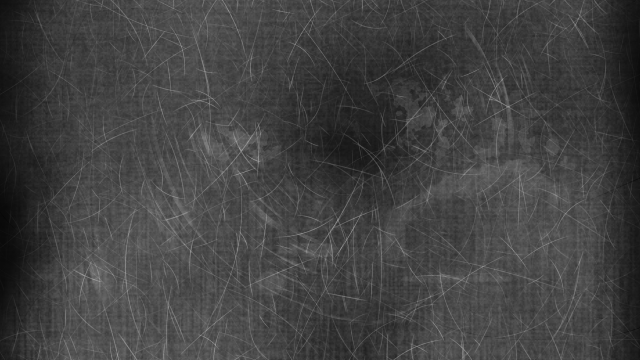
Give the GLSL for this texture, as a Shadertoy shader.

```glsl
// Dark worn metal plate: cloudy grey tone, brushed grain, pale smears and fine curved scratches
#define PLATE_TONE 0.285
#define EDGE_DARK 0.21
#define CENTRE_DARK 0.105
#define CLOUD_AMOUNT 0.14
#define BRUSH_AMOUNT 0.075
#define GRAIN_AMOUNT 0.05
#define SCRATCH_LIGHT 0.20
#define SCRATCH_WIDTH 0.0011
#define SWEEP_LIGHT 0.17
#define SMEAR_LIGHT 0.075
#define FLECK_LIGHT 0.10

vec4 hash4(vec2 p) {
    vec4 q = fract(p.xyxy * vec4(0.1031, 0.1030, 0.0973, 0.1099));
    q += dot(q, q.wzxy + 33.33);
    return fract((q.xxyz + q.yzzw) * q.zywx);
}

float noise(vec2 p) {
    vec2 i = floor(p), f = fract(p);
    f = f * f * (3.0 - 2.0 * f);
    vec2 e = vec2(0.0, 1.0);
    return mix(mix(hash4(i).x, hash4(i + e.yx).x, f.x),
               mix(hash4(i + e.xy).x, hash4(i + e.yy).x, f.x), f.y);
}

float fbm(vec2 p) {
    float sum = 0.0, gain = 0.53;
    for (int i = 0; i < 4; i++) {
        sum += gain * noise(p);
        p = mat2(1.6, 1.2, -1.2, 1.6) * p + 7.3;
        gain *= 0.5;
    }
    return sum;
}

// Soft elliptical spot, 1 at its centre
float spot(vec2 p, vec2 centre, vec2 size) {
    vec2 d = (p - centre) / size;
    return exp(-dot(d, d));
}

// One layer of tapered, bent hairlines, one candidate per cell
float scratches(vec2 p, float cells, float angle, float spread, float seed, float px) {
    vec2 q = p * cells + seed * 17.3, home = floor(q);
    float light = 0.0;
    for (int j = -1; j <= 1; j++)
    for (int i = -1; i <= 1; i++) {
        vec2 id = home + vec2(i, j);
        vec4 h = hash4(id + seed * 31.0), k = hash4(id + seed * 57.0 + 90.0);
        float turn = angle + (h.z - 0.5) * spread;
        vec2 d = q - id - h.xy, axis = vec2(cos(turn), sin(turn));
        d = vec2(dot(d, axis), dot(d, vec2(-axis.y, axis.x)));
        float reach = mix(0.25, 0.9, k.x), bend = (k.y - 0.5) * 0.7;
        float slope = 2.0 * bend * d.x;
        float away = abs(d.y - bend * d.x * d.x) / sqrt(1.0 + slope * slope) / cells;
        float halfWidth = SCRATCH_WIDTH * mix(0.4, 1.0, k.z);
        float line = 1.0 - smoothstep(max(halfWidth - px * 0.5, 0.0), halfWidth + px * 0.7, away);
        float taper = max(1.0 - d.x * d.x / (reach * reach), 0.0);
        light += line * sqrt(taper) * mix(0.15, 1.0, h.w * h.w * h.w);
    }
    return light;
}

// Bundle of concentric strokes inside a ring, faded around one direction
float sweep(vec2 p, vec2 centre, float radius, float band, float facing, float fan) {
    vec2 d = p - centre;
    float r = length(d), a = atan(d.y, d.x);
    float turn = abs(mod(a - facing + 3.14159, 6.28318) - 3.14159);
    float strokes = smoothstep(0.62, 0.95, noise(vec2(r * 150.0, a * 3.5)));
    float ring = exp(-pow((r - radius) / band, 2.0));
    return strokes * ring * (1.0 - smoothstep(fan * 0.4, fan, turn));
}

void mainImage(out vec4 fragColor, in vec2 fragCoord) {
    float px = 1.0 / iResolution.y;
    vec2 p = fragCoord * px;
    float u = fragCoord.x / iResolution.x;
    float cloud = fbm(p * 3.2 + 4.0), rough = fbm(p * 17.0);
    vec2 warped = p + 0.10 * (vec2(cloud, fbm(p * 5.0 + 21.0)) - 0.5);

    // Broad light and shade
    float tone = PLATE_TONE + CLOUD_AMOUNT * (cloud - 0.5);
    tone -= CENTRE_DARK * spot(warped, vec2(0.97, 0.64), vec2(0.30, 0.28));
    tone -= CENTRE_DARK * 0.7 * spot(warped, vec2(1.42, 0.83), vec2(0.42, 0.22));
    tone -= CENTRE_DARK * 0.8 * spot(warped, vec2(0.96, 0.10), vec2(0.20, 0.32));
    tone -= CENTRE_DARK * 0.55 * spot(warped, vec2(0.98, 0.60), vec2(0.14, 0.07));
    tone += 0.035 * spot(p, vec2(1.48, 0.32), vec2(0.26, 0.28));
    tone += 0.025 * spot(p, vec2(0.42, 0.36), vec2(0.30, 0.35));
    float wobble = 0.06 * (cloud - 0.5);
    float edge = 1.0 - smoothstep(-0.02, 0.135, u + wobble);
    edge += smoothstep(0.90, 1.02, u + wobble);
    tone -= EDGE_DARK * edge;

    // Pale arched smear, small stains and flaked specks
    float arch = 0.535 - 1.7 * pow(p.x - 1.39, 2.0);
    float offset = p.y - arch + 0.09 * (rough - 0.5);
    float smear = smoothstep(-0.085, -0.005, offset) * (1.0 - smoothstep(0.005, 0.022, offset));
    smear *= smoothstep(1.03, 1.12, p.x) * (1.0 - smoothstep(1.50, 1.62, p.x));
    float stain = spot(p, vec2(0.87, 0.305), vec2(0.11, 0.022));
    stain += spot(p, vec2(1.27, 0.225), vec2(0.16, 0.015));
    stain += spot(p, vec2(0.75, 0.21), vec2(0.04, 0.04));
    smear += 0.8 * smoothstep(0.30, 0.50, stain * (0.35 + rough));
    tone += SMEAR_LIGHT * smear * (0.6 + 0.6 * rough);
    float flakeZone = spot(p, vec2(0.68, 0.60), vec2(0.13, 0.07));
    flakeZone += spot(p, vec2(1.20, 0.68), vec2(0.20, 0.13));
    flakeZone += 0.6 * spot(p, vec2(1.52, 0.60), vec2(0.18, 0.12));
    float fleck = smoothstep(0.60, 0.66, fbm(p * 26.0 + 50.0) + 0.10 * min(flakeZone, 1.0) - 0.03);
    tone += FLECK_LIGHT * fleck * min(flakeZone, 1.0);
    float drag = spot(p, vec2(1.34, 0.69), vec2(0.05, 0.07)) + spot(p, vec2(0.26, 0.23), vec2(0.035, 0.10));
    tone += FLECK_LIGHT * drag * smoothstep(0.5, 0.75, noise(vec2(p.x * 75.0 + p.y * 20.0, p.y * 9.0)));

    // Brushed threads in both directions and fine grain
    float upright = noise(vec2(p.x * 170.0, p.y * 9.0)) - 0.5;
    float level = noise(vec2(p.x * 8.0, p.y * 190.0) + 40.0) - 0.5;
    float low = 1.0 - smoothstep(0.2, 0.7, p.y);
    float texture2 = BRUSH_AMOUNT * (upright * (0.45 + 0.5 * low) + level * 0.5);
    texture2 += GRAIN_AMOUNT * (noise(p * 260.0) + noise(p * 130.0 + 9.0) - 1.0);
    tone += texture2 * smoothstep(0.0, 0.25, tone);

    // Scratches: long, medium and short layers at changing angles
    float marks = 0.0;
    for (int n = 0; n < 11; n++) {
        float k = float(n);
        float cells = n < 4 ? 2.6 + 0.4 * k : (n < 8 ? 5.0 + 0.7 * (k - 4.0) : 12.0 + 2.0 * (k - 8.0));
        float angle = mod(k, 2.0) < 0.5 ? 2.15 : 1.15;
        marks += scratches(p, cells, angle, 1.7, k + 1.0, px);
    }
    float strokes = sweep(p, vec2(0.90, 0.62), 0.53, 0.07, 0.55, 0.75);
    strokes += 0.8 * sweep(p, vec2(1.05, 0.76), 0.55, 0.16, 3.85, 0.75);
    strokes += 0.6 * sweep(p, vec2(1.00, 0.43), 0.325, 0.010, -1.5, 1.1);
    strokes += 0.5 * sweep(p, vec2(1.25, 0.18), 0.36, 0.08, 2.5, 0.7);
    float wear = (0.55 + 0.75 * cloud) * (1.0 - 0.75 * min(edge, 1.0));
    tone += (SCRATCH_LIGHT * min(marks, 1.2) + SWEEP_LIGHT * strokes) * wear;
    tone -= 0.05 * min(scratches(p, 4.0, 0.3, 2.5, 23.0, px), 1.0);

    fragColor = vec4(vec3(clamp(tone, 0.025, 0.62)), 1.0);
}
```
